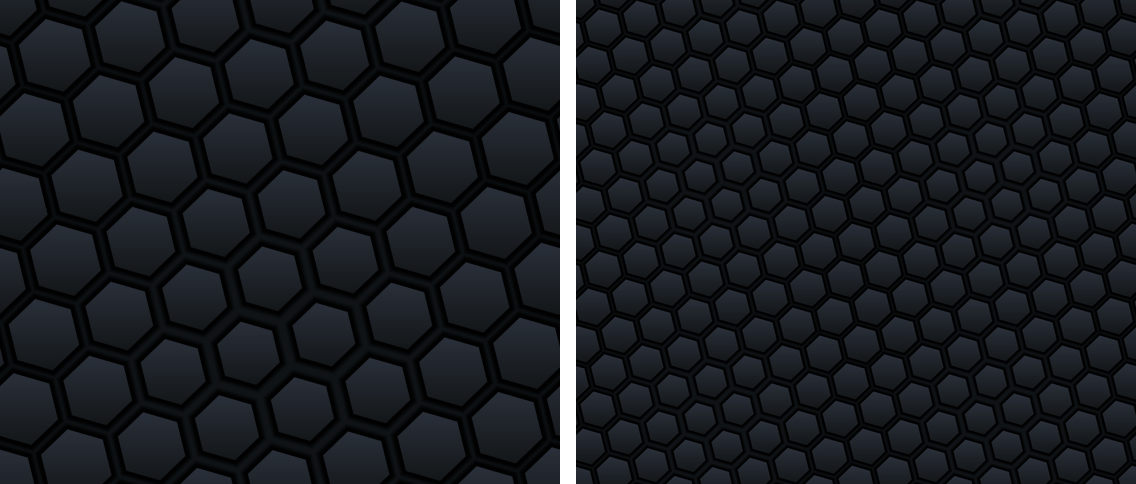
Left: one tile. Right: repeated 2 by 2.
Write a WebGL 2 fragment shader that draws this pattern.

```glsl
#version 300 es
precision highp float;
// Tilted honeycomb of dark gradient hexagons with black rims, swelling and shrinking across the tile.

uniform vec2 u_resolution;
out vec4 fragColor;

const float TAU = 6.2831853;
const vec2 TILE = vec2(7.22, 6.24); // canvas size, in hexagon spacings

// Largest projection onto the three side normals
float hexRadius(vec2 p) {
    float r = 0.0;
    for (int i = 0; i < 3; i++) {
        float angle = (float(i) - 0.231) * TAU / 6.0;
        r = max(r, abs(dot(p, vec2(cos(angle), sin(angle)))));
    }
    return r;
}

// Apothem of the hexagon centred at uv: a periodic swell
float apothem(vec2 uv) {
    vec2 wave = cos(TAU * (uv - vec2(0.5, 0.74)));
    return 0.400 - 0.017 * wave.x - 0.013 * wave.y - 0.0085 * wave.x * wave.y;
}

void main() {
    vec2 uv = gl_FragCoord.xy / u_resolution;
    uv.y = 1.0 - uv.y;
    vec2 origin = vec2(0.0977, 0.1145);

    // Whole lattice steps per tile (8,2 across and 2,7 down) keep it seamless
    vec2 lattice = mat2(8.0, 2.0, 2.0, 7.0) * (uv - origin);
    vec2 base = round(lattice);

    // Nearest hexagon edge, with the height inside that hexagon
    float edge = 1e3;
    float height = 0.0;
    for (int j = -1; j <= 1; j++) {
        for (int i = -1; i <= 1; i++) {
            vec2 cell = base + vec2(i, j);
            vec2 center = origin + mat2(7.0, -2.0, -2.0, 8.0) * cell / 52.0;
            vec2 p = (uv - center) * TILE;
            float size = apothem(center);
            float d = hexRadius(p) - size;
            if (d < edge) {
                edge = d;
                height = 0.5 + 0.45 * p.y / size;
            }
        }
    }

    // Face gradient, black rim and softly lit channel
    vec3 face = mix(vec3(0.164, 0.186, 0.226), vec3(0.074, 0.088, 0.096), clamp(height, 0.0, 1.0));
    vec3 channel = mix(vec3(0.004, 0.005, 0.006), vec3(0.058, 0.075, 0.085), smoothstep(0.03, 0.11, edge));
    float pixel = TILE.y / u_resolution.y;
    fragColor = vec4(mix(face, channel, smoothstep(-0.7 * pixel, 0.7 * pixel, edge)), 1.0);
}
```
